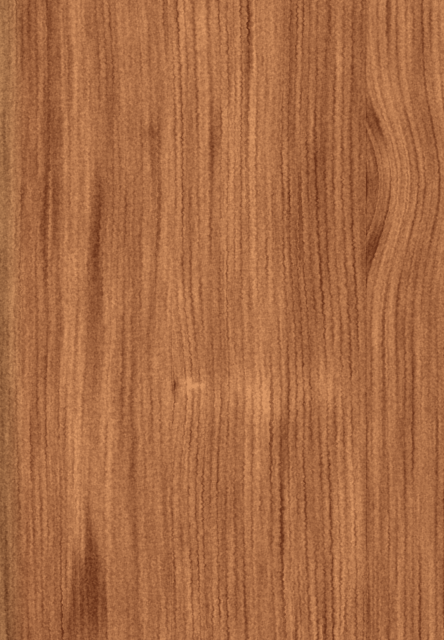
A WebGL 1 fragment shader for this texture:

```glsl
precision highp float;
// Warm brown wood veneer: three vertical planks with streaked grain, knots and a pale band.
uniform vec2 u_resolution;

float hash(vec2 p) {
  return fract(sin(dot(p, vec2(127.1, 311.7))) * 43758.547);
}

// Value noise centred on zero
float noise(vec2 p) {
  vec2 i = floor(p), f = fract(p);
  f = f * f * (3.0 - 2.0 * f);
  float low = mix(hash(i), hash(i + vec2(1, 0)), f.x);
  float high = mix(hash(i + vec2(0, 1)), hash(i + vec2(1, 1)), f.x);
  return mix(low, high, f.y) - 0.5;
}

// Soft elliptical blot
float spot(vec2 p, vec2 centre, vec2 size) {
  vec2 d = (p - centre) / size;
  return exp(-dot(d, d));
}

// Sideways push of the grain around a knot lying on a seam
float bulge(vec2 d, float amount, vec2 size) {
  return amount * exp(-d.y * d.y / (size.y * size.y) - abs(d.x) / size.x);
}

void main() {
  vec2 p = gl_FragCoord.xy / u_resolution.x;
  float middle = step(0.387, p.x) * step(p.x, 0.825);
  float right = step(0.825, p.x);
  float left = 1.0 - middle - right;

  // Grain coordinate: bent by slow waves and knots, frayed by tiny jitter
  vec2 smallKnot = p - vec2(0.387, 0.565);
  vec2 bigKnot = p - vec2(0.825, 1.03);
  float wave = 0.03 * noise(p * vec2(3.0, 1.8)) + 0.006 * noise(p * vec2(9.0, 7.0));
  wave += 0.005 * noise(p * vec2(70.0, 190.0));
  float ring = bigKnot.x - bulge(bigKnot, 0.095, vec2(0.2, 0.16)) + wave * 0.7;
  float g = p.x + wave;
  g -= middle * bulge(smallKnot, 0.035, vec2(0.07, 0.14));
  g = mix(g, ring + 3.0, right);
  g += left * 0.03 * spot(p, vec2(0.2, 0.1), vec2(0.06, 0.4));

  // Streaks from broad to fine
  float tone = 0.03;
  tone += 0.27 * noise(vec2(g * 10.0, p.y * 1.3));
  tone += 0.27 * noise(vec2(g * 37.0 + 5.0, p.y * 1.6));
  tone += 0.36 * noise(vec2(g * 105.0, p.y * 3.0));
  tone += 0.42 * noise(vec2(g * 190.0, p.y * 13.0));

  // Speckle on two turned lattices
  vec2 turned = vec2(0.8 * p.x - 0.6 * p.y, 0.6 * p.x + 0.8 * p.y);
  tone += 0.34 * noise(turned * 230.0) + 0.34 * noise(turned.yx * 330.0 + 7.0);

  // Narrow dark growth lines, strongest in the middle plank
  float phase = g * 53.0 + 1.8 * noise(vec2(g * 14.0, p.y * 0.8));
  float line = pow(0.5 + 0.5 * cos(6.2832 * phase), 4.0);
  float strength = left * 0.2 + middle * 0.42 + right * 0.28;
  strength *= 0.85 + 1.1 * noise(vec2(floor(phase + 0.5) * 3.7, p.y * 3.5));
  strength *= 1.0 + 0.9 * noise(vec2(g * 80.0, p.y * 45.0));
  tone += strength * (0.27 - line);

  // Occasional long dark veins
  float vein = noise(vec2(g * 80.0 + 9.0, p.y * 2.1));
  tone -= 0.42 * smoothstep(0.28, 0.44, vein);

  // Dark pointed flame and the calm pale wood above it
  float ragged = 0.04 * noise(vec2(p.x * 85.0, p.y * 5.0));
  float halfWidth = 0.058 * (1.0 - p.y / 0.31) + ragged;
  float flame = smoothstep(-0.006, 0.016, halfWidth - abs(p.x - 0.195));
  flame *= 1.0 - smoothstep(0.22, 0.34, p.y);
  tone -= 0.55 * flame * smoothstep(-0.08, 0.08, p.y);
  tone += 0.2 * spot(p, vec2(0.19, 0.42), vec2(0.07, 0.17));

  // Smoky streaks and small bruises
  float smoke = 0.8 + 1.0 * noise(vec2(g * 90.0, p.y * 5.0));
  float bruises = 0.4 * spot(p, vec2(0.21, 0.76), vec2(0.012, 0.16));
  bruises += 0.35 * spot(p, vec2(0.125, 1.0), vec2(0.012, 0.3));
  bruises += 0.4 * spot(p, vec2(0.338, 1.1), vec2(0.014, 0.09));
  bruises += 0.5 * spot(p, vec2(0.336, 1.144), vec2(0.016, 0.014));
  bruises += 0.55 * spot(p, vec2(0.483, 1.12), vec2(0.01, 0.08));
  bruises += 0.5 * spot(p, vec2(0.755, 0.49), vec2(0.008, 0.07));
  bruises += 0.2 * spot(p, vec2(0.76, 1.0), vec2(0.1, 0.4));
  tone -= bruises * smoke;

  // Half knot on the right seam: dark arcs above and below a brown heart
  float arcs = spot(vec2(ring, abs(bigKnot.y)), vec2(-0.02, 0.14), vec2(0.02, 0.06));
  float heart = spot(bigKnot, vec2(0.0), vec2(0.016, 0.03));
  tone -= right * (0.7 * arcs * smoke + 0.35 * heart);

  // Pale band across the middle plank, with the small bright knot
  float bandY = p.y - 0.555 - 0.04 * noise(vec2(p.x * 22.0, 2.0));
  float band = exp(-bandY * bandY / 0.0028);
  band *= smoothstep(0.39, 0.5, p.x) * (1.0 - smoothstep(0.7, 0.82, p.x));
  tone += band * (0.27 + 0.3 * noise(vec2(g * 80.0, p.y * 12.0)));
  float curl = noise(vec2(p.x * 30.0 - p.y * 25.0, p.y * 75.0));
  float knot = middle * spot(p, vec2(0.425, 0.572), vec2(0.03, 0.016));
  tone += knot * (0.4 + 1.3 * curl);
  tone -= 0.7 * middle * spot(p, vec2(0.392, 0.57), vec2(0.013, 0.018));

  // Seams
  float leftSeam = 1.0 - smoothstep(0.0, 0.0025, abs(p.x - 0.387));
  leftSeam *= 1.0 - smoothstep(0.6, 0.72, p.y);
  float rightSeam = 1.0 - smoothstep(0.0, 0.003, abs(p.x - 0.825));
  tone -= 0.16 * leftSeam + 0.2 * rightSeam;

  // Tone to colour, with a slightly greyer strip at the left edge
  tone = clamp(tone, -0.9, 0.7);
  vec3 wood = vec3(0.665, 0.425, 0.27) + tone * vec3(0.27, 0.24, 0.18);
  float edge = 1.0 - smoothstep(0.0, 0.06, p.x + 0.4 * wave);
  wood += edge * vec3(-0.03, 0.005, 0.005);
  gl_FragColor = vec4(wood, 1.0);
}
```
